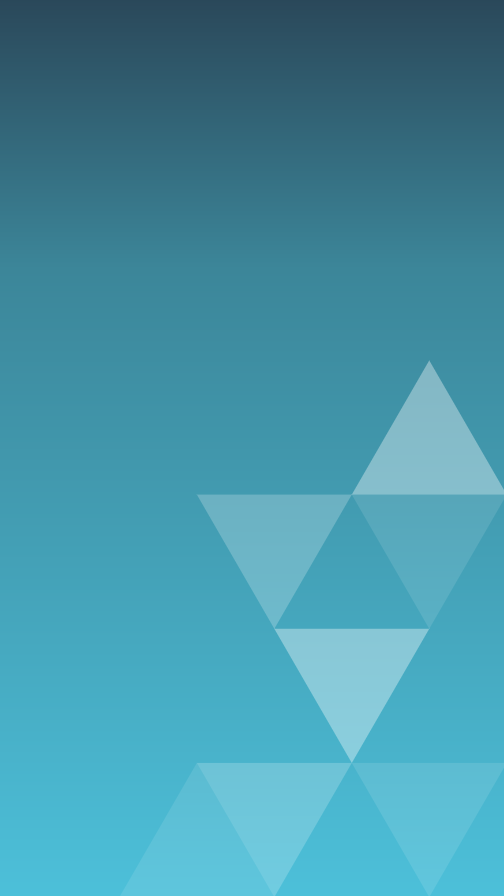
Reproduce this background procedurally as a Shadertoy shader.

```glsl
// Pale translucent triangles on a lattice over a dark-to-bright teal vertical gradient.

// Gradient colours and the height of the middle stop
const vec3 SKY_TOP = vec3(0.166, 0.283, 0.353);
const vec3 SKY_MID = vec3(0.235, 0.525, 0.600);
const vec3 SKY_LOW = vec3(0.300, 0.752, 0.852);
const float MID_HEIGHT = 0.70;

// Lattice geometry, in canvas widths
const float SIDE = 0.3074;
const float ROW_HEIGHT = SIDE * 0.866025;
const vec2 LATTICE_ORIGIN = vec2(0.698, 0.264);
const vec3 TINT = vec3(1.0);

// Lit cells: centre in half sides, row, direction (1 up, -1 down), opacity
const int CELL_COUNT = 7;
const vec4 CELLS[CELL_COUNT] = vec4[](
    vec4( 1.0,  2.0,  1.0, 0.36),
    vec4(-1.0,  1.0, -1.0, 0.22),
    vec4( 1.0,  1.0, -1.0, 0.11),
    vec4( 0.0,  0.0, -1.0, 0.36),
    vec4(-2.0, -1.0,  1.0, 0.10),
    vec4(-1.0, -1.0, -1.0, 0.20),
    vec4( 1.0, -1.0, -1.0, 0.11)
);

vec3 skyGradient(float height) {
    vec3 lower = mix(SKY_LOW, SKY_MID, clamp(height / MID_HEIGHT, 0.0, 1.0));
    return mix(lower, SKY_TOP, clamp((height - MID_HEIGHT) / (1.0 - MID_HEIGHT), 0.0, 1.0));
}

// Signed edge distance of an equilateral triangle; p starts at its row's base centre
float triangleDistance(vec2 p, float direction) {
    float y = direction > 0.0 ? p.y : ROW_HEIGHT - p.y;
    float slope = dot(vec2(abs(p.x), y - ROW_HEIGHT), vec2(0.866025, 0.5));
    return max(-y, slope);
}

void mainImage(out vec4 fragColor, in vec2 fragCoord) {
    vec2 p = fragCoord / iResolution.x;
    vec3 color = skyGradient(fragCoord.y / iResolution.y);

    // Blend each lit cell with a one-pixel smooth edge
    for (int i = 0; i < CELL_COUNT; i++) {
        vec4 cell = CELLS[i];
        vec2 base = LATTICE_ORIGIN + cell.xy * vec2(0.5 * SIDE, ROW_HEIGHT);
        float dist = triangleDistance(p - base, cell.z);
        float coverage = clamp(0.5 - dist * iResolution.x, 0.0, 1.0);
        color = mix(color, TINT, coverage * cell.w);
    }

    fragColor = vec4(color, 1.0);
}
```
